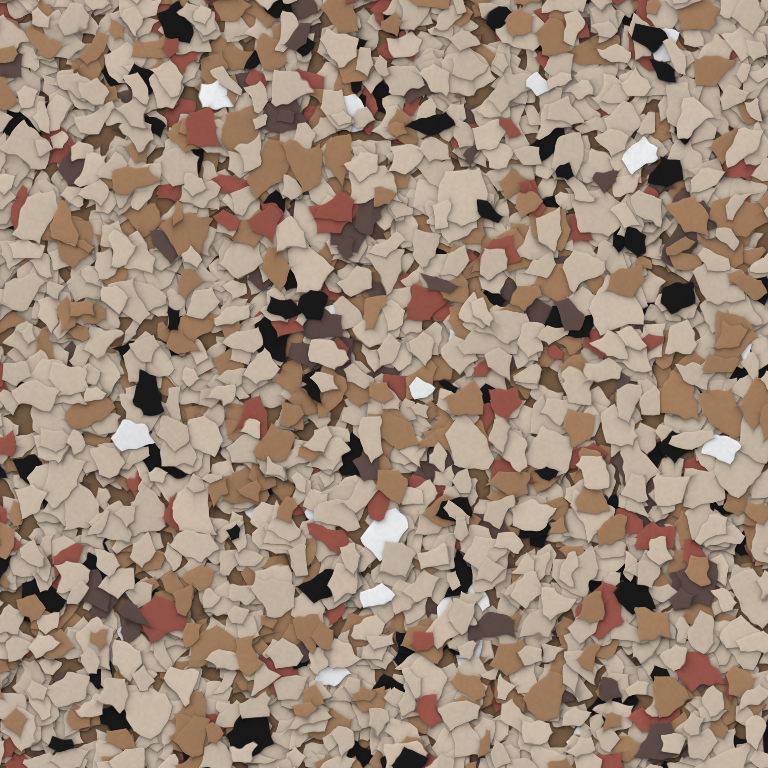
This texture is drawn by a WebGL 1 fragment shader. Its source:

```glsl
precision highp float;
uniform vec2 u_resolution;

const int LAYERS = 10;
const int SIDES = 5;
const float TAU = 6.2831853;

const vec3 BEIGE = vec3(0.775, 0.710, 0.640);
const vec3 TAN = vec3(0.620, 0.480, 0.360);
const vec3 RED = vec3(0.580, 0.325, 0.285);
const vec3 BROWN = vec3(0.360, 0.290, 0.275);
const vec3 BLACK = vec3(0.100, 0.098, 0.102);
const vec3 WHITE = vec3(0.890, 0.895, 0.900);

float hash(vec2 p) {
  vec3 q = fract(vec3(p.xyx) * 0.1031);
  q += dot(q, q.yzx + 33.33);
  return fract((q.x + q.y) * q.z);
}

float noise(vec2 p) {
  vec2 i = floor(p);
  vec2 f = fract(p);
  f = f * f * (3.0 - 2.0 * f);
  float low = mix(hash(i), hash(i + vec2(1.0, 0.0)), f.x);
  float high = mix(hash(i + vec2(0.0, 1.0)), hash(i + vec2(1.0, 1.0)), f.x);
  return mix(low, high, f.y);
}

vec2 noise2(vec2 p) {
  return vec2(noise(p), noise(p + 57.3)) - 0.5;
}

// Bends straight flake sides into torn, slightly ragged ones
vec2 tear(vec2 p, float seed) {
  return p + 0.022 * noise2(p * 24.0 + seed) + 0.005 * noise2(p * 95.0 + seed);
}

vec3 flakeColor(float pick) {
  vec3 color = BEIGE;
  color = mix(color, TAN, step(0.670, pick));
  color = mix(color, RED, step(0.855, pick));
  color = mix(color, BROWN, step(0.912, pick));
  color = mix(color, BLACK, step(0.944, pick));
  return mix(color, WHITE, step(0.988, pick));
}

// Irregular polygon: xy = normal of the nearest side, z = signed distance
vec3 flakeShape(vec2 q, vec2 id) {
  float radius = mix(0.20, 0.40, hash(id + 3.7));
  float stretch = 0.36 * hash(id + 8.1);
  float turn = TAU * hash(id + 5.3);
  vec3 nearest = vec3(0.0, 0.0, -10.0);
  for (int k = 0; k < SIDES; k++) {
    float side = float(k);
    float jitter = hash(id + vec2(side * 7.1, 19.0));
    float angle = turn + (side + 0.55 * jitter) * TAU / float(SIDES);
    float reach = radius * mix(0.72, 1.08, hash(id + vec2(31.0, side * 5.7)));
    reach *= 1.0 + stretch * cos(2.0 * (angle - turn));
    vec2 normal = vec2(cos(angle), sin(angle));
    float d = dot(q, normal) - reach;
    if (d > nearest.z) nearest = vec3(normal, d);
  }
  return nearest;
}

// Lays one flake over the ground with a thin shadow and a lit rim
vec3 layFlake(vec3 ground, vec3 shape, vec3 color, float pixel) {
  float facing = dot(shape.xy, vec2(-0.45, 0.89));
  float shadow = (0.27 - 0.20 * facing) * exp(-max(shape.z, 0.0) / 0.0028);
  float rim = 0.07 * facing * exp(min(shape.z, 0.0) / 0.0022);
  float cover = 1.0 - smoothstep(-0.7 * pixel, 0.7 * pixel, shape.z);
  return mix(ground * (1.0 - shadow), color * (1.0 + rim), cover);
}

// Scatters one layer of flakes on a jittered grid
vec3 scatter(vec3 ground, vec2 p, float layer, float pixel) {
  float scale = mix(11.5, 20.0, fract(layer * 0.618 + 0.2));
  float seed = layer * 41.0 + 100.0;
  vec2 g = tear(p, seed) * scale + layer * vec2(0.37, 0.71);
  vec2 cell = floor(g);
  for (int y = -1; y <= 1; y++) {
    for (int x = -1; x <= 1; x++) {
      vec2 home = cell + vec2(float(x), float(y));
      vec2 id = home + seed;
      vec2 q = g - home - vec2(hash(id + 0.3), hash(id + 11.9));
      if (dot(q, q) < 1.1) {
        vec3 shape = flakeShape(q, id);
        shape.z /= scale;
        float tone = mix(0.965, 1.03, hash(id + 23.5));
        ground = layFlake(ground, shape, flakeColor(hash(id + 14.2)) * tone, pixel);
      }
    }
  }
  return ground;
}

void main() {
  vec2 p = gl_FragCoord.xy / u_resolution.y;
  float pixel = 1.0 / u_resolution.y;
  vec3 color = TAN * 0.75;
  for (int i = 0; i < LAYERS; i++) {
    color = scatter(color, p, float(i), pixel);
  }
  // Fine matte grain
  color *= 1.0 + 0.035 * (noise(p * 260.0) - 0.5);
  gl_FragColor = vec4(color, 1.0);
}
```
